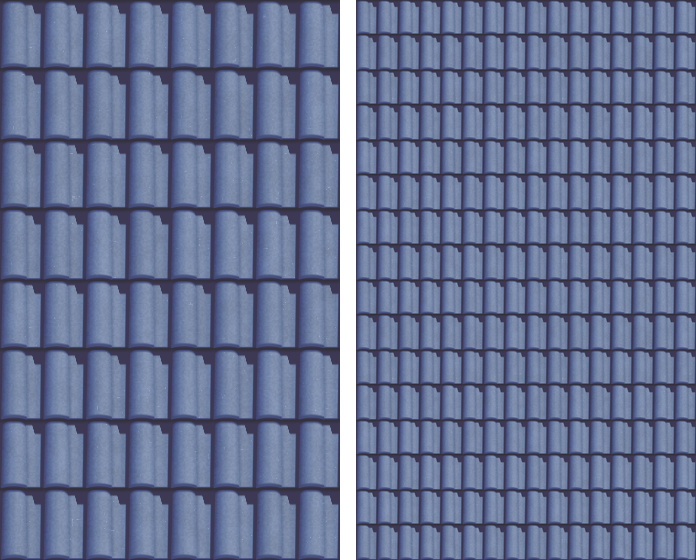
Left, the tile; right, the same tile 2 across and 2 down.
This texture is drawn by a Shadertoy shader. Its source:

```glsl
const vec2 TILES = vec2(8.0);
const vec3 BLACKENED = vec3(0.20, 0.19, 0.24);
const vec3 SHADOW = vec3(0.24, 0.22, 0.33);
const vec3 DEEP = vec3(0.25, 0.28, 0.46);
const vec3 MID = vec3(0.32, 0.38, 0.56);
const vec3 LIGHT = vec3(0.43, 0.50, 0.64);
const vec3 BRIGHT = vec3(0.50, 0.56, 0.68);

float hash(vec2 p) {
    vec3 q = fract(p.xyx * vec3(0.1031, 0.1030, 0.0973));
    q += dot(q, q.yzx + 33.33);
    return fract((q.x + q.y) * q.z);
}

// Value noise that wraps after a whole number of lattice cells
float wrapNoise(vec2 uv, vec2 period) {
    vec2 p = uv * period;
    vec2 i = floor(p), f = fract(p);
    f = f * f * (3.0 - 2.0 * f);
    float a = hash(mod(i, period));
    float b = hash(mod(i + vec2(1.0, 0.0), period));
    float c = hash(mod(i + vec2(0.0, 1.0), period));
    float d = hash(mod(i + 1.0, period));
    return mix(mix(a, b, f.x), mix(c, d, f.x), f.y);
}

float past(float edge, float x, float soft) {
    return smoothstep(edge - soft, edge + soft, x);
}

float between(float lo, float hi, float x, float soft) {
    return past(lo, x, soft) * (1.0 - past(hi, x, soft));
}

// Light falls from the right; s runs from -1 to 1 across the roll
vec3 rollColour(float s) {
    vec3 c = mix(DEEP, MID, smoothstep(-1.0, -0.62, s));
    c = mix(c, LIGHT, smoothstep(-0.72, -0.15, s));
    c = mix(c, BRIGHT, smoothstep(-0.2, 0.3, s));
    return mix(c, LIGHT, smoothstep(0.6, 1.0, s));
}

// q runs from the roll to the free edge of the flat pan
vec3 panColour(float q) {
    vec3 c = mix(LIGHT * 0.93, BRIGHT * 0.97, smoothstep(0.0, 0.3, q));
    c = mix(c, LIGHT, smoothstep(0.45, 0.85, q));
    return mix(c, MID, 0.6 * smoothstep(0.92, 1.0, q));
}

// cell.x runs rightward, cell.y downward from the upper overlap
vec3 roofTile(vec2 cell, float deepRow, float glaze, vec2 aa) {
    float u = cell.x, t = cell.y;
    float rollLeft = mix(0.065, 0.025, t);
    float rollRight = mix(0.60, 0.63, t);
    float panRight = mix(0.97, 0.945, t);
    float s = 2.0 * (u - rollLeft) / (rollRight - rollLeft) - 1.0;
    float q = (u - rollRight) / (panRight - rollRight);
    float side = min(s * s, 1.0);

    // Gap and overlap behind the tile
    float seam = max(1.0 - smoothstep(0.0, 0.06, t), smoothstep(0.97, 1.0, t));
    vec3 colour = mix(SHADOW, BLACKENED, seam);

    // Pan with its lower rim and the stepped shadow above
    vec3 pan = panColour(q) * glaze;
    pan = mix(pan, DEEP, past(0.975, t, aa.y));
    float depth = mix(0.075, 0.20, smoothstep(0.4, 0.62, q)) + 0.025 * deepRow;
    vec3 shade = mix(BLACKENED, SHADOW, smoothstep(0.0, 0.07, t));
    pan = mix(shade, pan, past(depth, t, 0.008 + aa.y));
    float panMask = between(rollRight - 0.03, panRight, u, aa.x);
    colour = mix(colour, pan, panMask * (1.0 - past(0.99, t, aa.y)));

    // Roll with a rounded cap and an arched lower lip
    float capTop = 0.018 + 0.055 * side * side;
    float lipEnd = 0.996 - 0.030 * (1.0 - side);
    vec3 roll = rollColour(s) * glaze;
    roll = mix(DEEP, roll, smoothstep(0.0, 0.045, t - capTop));
    float lip = past(lipEnd - 0.043, t, 0.008 + aa.y);
    roll = mix(roll, mix(DEEP, MID, 0.45 * (1.0 - side)), lip);
    float rollMask = between(rollLeft, rollRight, u, aa.x);
    rollMask *= between(capTop, lipEnd, t, aa.y);
    return mix(colour, roll, rollMask);
}

void mainImage(out vec4 fragColor, in vec2 fragCoord) {
    vec2 uv = fragCoord / iResolution.xy;
    vec2 p = vec2(uv.x, 1.0 - uv.y) * TILES;
    // Courses alternate slightly in height
    p.y += 0.01 * (1.0 - cos(3.14159 * p.y));
    vec2 id = mod(floor(p), TILES);
    vec2 aa = 0.75 * TILES / iResolution.xy;

    // Glaze varies by tile, in soft blotches and in fine grain
    float grain = wrapNoise(uv, vec2(232.0, 384.0)) - 0.5;
    float blotch = wrapNoise(uv, vec2(32.0, 40.0)) - 0.5;
    float glaze = 1.0 + 0.03 * (hash(id + 7.0) - 0.5) + 0.05 * blotch + 0.08 * grain;

    vec3 colour = roofTile(fract(p), mod(id.y, 2.0), glaze, aa);

    // Sparse pale dust
    float dust = smoothstep(0.94, 1.0, wrapNoise(uv, vec2(150.0, 248.0)));
    colour += 0.10 * dust * smoothstep(0.3, 0.5, colour.g);
    fragColor = vec4(clamp(colour, 0.0, 1.0), 1.0);
}
```
